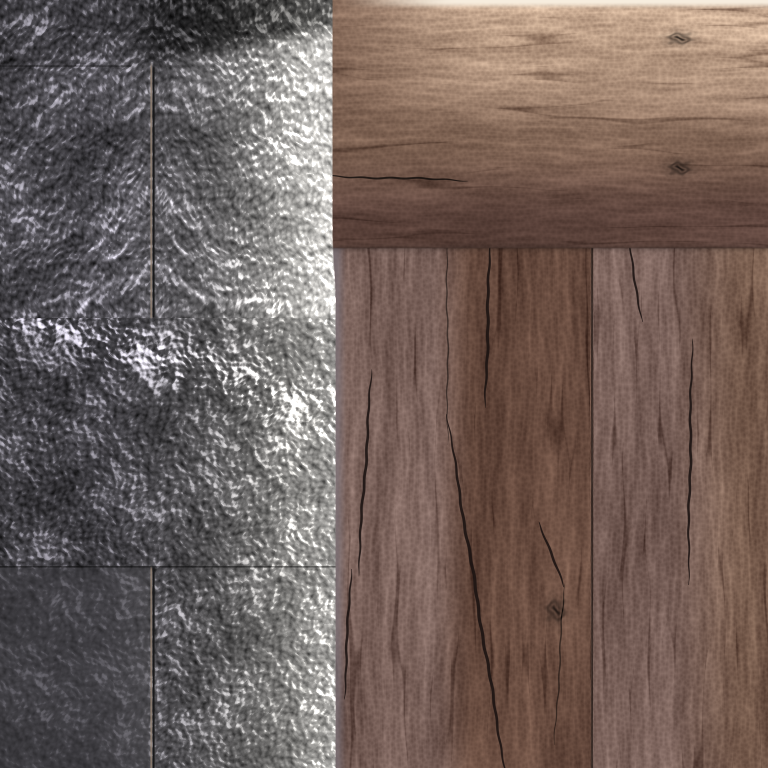
Give the GLSL for this texture, as a WebGL 1 fragment shader.

```glsl
precision highp float;
// Rough slate tiles beside a lit timber beam and cracked upright planks.
uniform vec2 u_resolution;

vec2 hash2(vec2 p) {
  vec3 q = fract(p.xyx * vec3(0.1031, 0.1030, 0.0973));
  q += dot(q, q.yzx + 33.33);
  return fract((q.xx + q.yz) * q.zy);
}

// Distance to the nearest scattered point
float cell(vec2 p) {
  vec2 base = floor(p);
  float d = 2.0;
  for (int y = -1; y <= 1; y++) {
    for (int x = -1; x <= 1; x++) {
      vec2 o = vec2(float(x), float(y));
      vec2 r = o + hash2(base + o + 40.0) - fract(p);
      d = min(d, dot(r, r));
    }
  }
  return sqrt(d);
}

// Fibres along y, broad stains, sparse dark streaks and fine speckle
float grain(vec2 p) {
  float speckle = cell(p * 170.0) - 0.48;
  p.x += 0.003 * sin(p.y * 11.0 + p.x * 25.0) + 0.001 * sin(p.y * 43.0 - p.x * 60.0);
  float fibre = 0.35 * cell(p * vec2(48.0, 4.0)) + 0.4 * cell(p * vec2(115.0, 11.0))
              + 0.25 * cell(p * vec2(220.0, 30.0)) - 0.48;
  float stain = cell(p * vec2(13.0, 2.3) + 5.0) - 0.45;
  float streak = smoothstep(0.68, 0.9, cell(p * vec2(85.0, 7.0) + 9.0));
  return 0.6 * fibre - 0.28 * stain - 0.3 * streak + 0.2 * speckle;
}

float stoneHeight(vec2 p) {
  return 0.45 * cell(p * 40.0) + 0.35 * cell(p * 90.0 + 7.0) + 0.2 * cell(p * 170.0);
}

// Soft line of half width w around zero
float line(float d, float w) {
  float soft = 0.7 / u_resolution.y;
  return 1.0 - smoothstep(w - soft, w + soft, abs(d));
}

// Tapered split between ends.xy and ends.zw
float crack(vec2 p, vec4 ends, float w) {
  p += 0.0008 * sin(p.yx * 43.0) + 0.0006 * sin(p.yx * 170.0);
  vec2 ab = ends.zw - ends.xy;
  float h = clamp(dot(p - ends.xy, ab) / dot(ab, ab), 0.0, 1.0);
  return line(length(p - ends.xy - ab * h), w * sqrt(4.0 * h * (1.0 - h)));
}

float knot(vec2 q) {
  q += 0.2 * sin(q.yx * 5.0);
  return exp(-dot(q, q)) * (0.7 + 0.3 * cos(length(q) * 8.0));
}

vec3 stone(vec2 p) {
  float upper = smoothstep(0.584, 0.588, p.y);
  float low = 1.0 - smoothstep(0.258, 0.264, p.y);
  float smoothTile = low * (1.0 - smoothstep(0.19, 0.2, p.x));
  float band = smoothstep(0.905, 0.935, p.y - 0.18 * max(p.x - 0.2, 0.0));
  float side = abs(p.x - 0.198);
  // Relief; marks slant away from the seam in the upper tile
  vec2 fan = vec2(side + p.y * 0.45, (p.y - side * 0.6) * 0.75) + 3.0;
  vec2 q = (upper > 0.5 ? fan : p) + 0.004 * sin(p.yx * 47.0) + 0.002 * sin(p.yx * 131.0);
  float relief = stoneHeight(q) - stoneHeight(q + vec2(0.0035, 0.003));
  float patches = 0.5 - cell(p * 11.0 + 2.0) + 0.5 * (0.5 - cell(q * 24.0));
  float flecks = smoothstep(0.08, 0.3, relief + 0.2 * patches);
  // Light rising towards the timber
  float glow = smoothstep(0.19, 0.45, p.x);
  float light = 0.245 + 0.07 * smoothstep(0.08, 0.3, p.x) + 0.04 * upper;
  light += glow * glow * mix(0.3, 0.46, upper) + 0.14 * patches * (1.0 - 0.6 * smoothTile);
  light *= 1.0 - band * mix(0.15, 0.6, smoothstep(0.15, 0.22, p.x));
  float rough = (0.24 + light) * (1.0 - 0.6 * smoothTile);
  light += rough * (0.8 * relief + 0.4 * flecks - 0.3 * (cell(p * 140.0) - 0.46));
  // Broken raised ribs bending down and out from the seam
  for (int i = 0; i < 4; i++) {
    float k = float(i);
    float rib = p.y - 0.655 - 0.06 * k + side * (0.55 + 0.4 * k) + 0.006 * sin(p.x * 80.0 + k);
    float reach = smoothstep(0.0, 0.02, side) * (1.0 - smoothstep(0.05, 0.13, side));
    light += (0.3 - 0.05 * k) * exp(-rib * rib / 0.00002) * reach * upper * (0.8 + 2.0 * relief);
  }
  // Pale chips below the broken tile edge
  float spill = (p.y - 0.54 + 0.3 * (p.x - 0.2)) / 0.04;
  light += 0.4 * smoothstep(0.0, 0.25, relief + 0.4 * patches) * exp(-spill * spill) * (1.0 - upper);
  // Joints
  light *= 1.0 - 0.45 * line(p.y - 0.262, 0.001) - 0.3 * line(p.y - 0.914, 0.001) * step(p.x, 0.17);
  float seam = max(upper * (1.0 - smoothstep(0.91, 0.92, p.y)), low);
  light = mix(light, 0.1, seam * line(p.x - 0.2, 0.0013));
  vec3 col = light * mix(vec3(0.99, 0.97, 1.04), vec3(1.01, 1.0, 0.98), smoothstep(0.1, 0.4, p.x));
  return mix(col, vec3(0.58, 0.51, 0.45), 0.8 * seam * line(p.x - 0.197, 0.0012));
}

vec3 beam(vec2 p) {
  vec3 col = mix(vec3(0.36, 0.265, 0.235), vec3(0.48, 0.375, 0.315), smoothstep(0.71, 0.82, p.y));
  col = mix(col, vec3(0.77, 0.655, 0.56), smoothstep(0.77, 0.98, p.y) * smoothstep(0.38, 0.68, p.x));
  col *= 1.04 + grain(p.yx + 2.0) * vec3(0.75, 0.85, 0.9);
  float knots = knot((p - vec2(0.885, 0.95)) / vec2(0.016, 0.008)) + knot((p - vec2(0.885, 0.781)) / vec2(0.014, 0.009));
  col *= 1.0 - 0.7 * crack(p, vec4(0.42, 0.771, 0.61, 0.765), 0.0013) - 0.7 * knots;
  return mix(col, vec3(0.97, 0.93, 0.87), smoothstep(0.987, 0.998, p.y) * smoothstep(0.43, 0.6, p.x));
}

vec3 planks(vec2 p) {
  float right = smoothstep(0.768, 0.774, p.x);
  vec3 pale = vec3(0.47, 0.378, 0.35);
  vec3 col = mix(pale, vec3(0.4, 0.293, 0.245), smoothstep(0.56, 0.62, p.x));
  col = mix(col, mix(pale, vec3(0.48, 0.375, 0.315), smoothstep(0.86, 0.98, p.x)), right);
  col *= 1.04 + grain(p + right) * vec3(0.9, 1.05, 1.1);
  col = mix(col, vec3(0.48, 0.45, 0.48), 0.7 * (1.0 - smoothstep(0.437, 0.453, p.x)));
  // Deep splits, then fine ones
  float deep = crack(p, vec4(0.638, 0.69, 0.632, 0.47), 0.002);
  deep = max(deep, crack(p, vec4(0.582, 0.46, 0.662, -0.03), 0.0021));
  deep = max(deep, crack(p, vec4(0.484, 0.52, 0.466, 0.25), 0.0018));
  deep = max(deep, crack(p, vec4(0.457, 0.26, 0.448, 0.09), 0.0016));
  deep = max(deep, crack(p, vec4(0.901, 0.56, 0.896, 0.24), 0.0017));
  deep = max(deep, crack(p, vec4(0.818, 0.69, 0.836, 0.58), 0.0014));
  deep = max(deep, crack(p, vec4(0.702, 0.32, 0.734, 0.235), 0.0016));
  float fine = crack(p, vec4(0.582, 0.69, 0.583, 0.42), 0.001);
  fine = max(fine, crack(p, vec4(0.735, 0.24, 0.722, 0.03), 0.001));
  fine = max(fine, line(p.x - 0.771, 0.0013));
  col *= 1.0 - 0.5 * fine - 0.65 * knot((p - vec2(0.724, 0.205)) / vec2(0.013, 0.015));
  return mix(col, vec3(0.1, 0.07, 0.065), 0.88 * deep);
}

void main() {
  vec2 p = gl_FragCoord.xy / u_resolution;
  float px = 1.0 / u_resolution.y;
  vec3 wood = mix(planks(p), beam(p), smoothstep(-px, px, p.y - 0.677));
  wood *= 1.0 - 0.3 * exp(-abs(p.y - 0.677) / 0.003);
  float edge = 0.433 + 0.004 * (1.0 - smoothstep(0.6, 0.7, p.y));
  gl_FragColor = vec4(clamp(mix(stone(p), wood, smoothstep(-px, px, p.x - edge)), 0.0, 1.0), 1.0);
}
```
